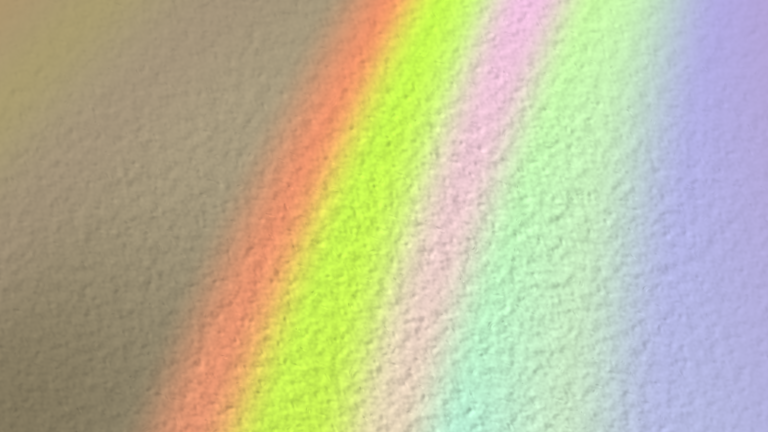
This texture is drawn by a Shadertoy shader. Its source:

```glsl
// Soft rainbow light falling diagonally across a rough plaster wall.
#define BOW 0.011
#define GRAIN_SCALE 46.0
#define CRUMB_SCALE 36.0
#define CRUMB_HEIGHT 0.30
#define RELIEF 0.27
#define RELIEF_STEP 0.0048
#define SHADOW_GAIN 1.5
#define FINE_GRAIN 0.07

float hash(vec2 p) {
    vec3 q = fract(vec3(p.xyx) * 0.1031);
    q += dot(q, q.yzx + 33.33);
    return fract((q.x + q.y) * q.z);
}

float valueNoise(vec2 p) {
    vec2 cell = floor(p), f = fract(p);
    f = f * f * (3.0 - 2.0 * f);
    float low = mix(hash(cell), hash(cell + vec2(1, 0)), f.x);
    float high = mix(hash(cell + vec2(0, 1)), hash(cell + vec2(1, 1)), f.x);
    return mix(low, high, f.y);
}

// Irregular raised crumbs, one jittered candidate per cell
float crumbs(vec2 p) {
    p *= CRUMB_SCALE;
    p += 0.5 * vec2(valueNoise(p * 1.7), valueNoise(p * 1.7 + 41.0));
    vec2 cell = floor(p);
    float height = 0.0;
    for (int j = -1; j <= 1; j++)
    for (int i = -1; i <= 1; i++) {
        vec2 id = cell + vec2(i, j);
        vec2 centre = id + vec2(hash(id + 5.1), hash(id + 71.7));
        float size = mix(0.2, 0.5, hash(id + 31.9));
        float lump = 1.0 - smoothstep(0.0, size, length(p - centre));
        height = max(height, lump * hash(id + 113.0));
    }
    return height;
}

// Height of the plaster: broad lumps, small grains and crumbs
float plaster(vec2 p) {
    float height = CRUMB_HEIGHT * crumbs(p), amplitude = 0.4;
    p *= GRAIN_SCALE;
    for (int i = 0; i < 3; i++) {
        height += amplitude * valueNoise(p);
        p = mat2(1.6, 1.1, -1.1, 1.6) * p + 17.3;
        amplitude *= 0.55;
    }
    return height;
}

// Blends to the next colour across a slanted edge with its own ends
void band(inout vec3 colour, vec2 uv, float bottomX, float topX, float blur,
          vec3 bottomColour, vec3 topColour) {
    float edge = mix(bottomX, topX, uv.y) - 4.0 * BOW * uv.y * (1.0 - uv.y);
    float amount = smoothstep(edge - blur, edge + blur, uv.x);
    colour = mix(colour, mix(bottomColour, topColour, uv.y), amount);
}

// Shaded wall with a faint second rainbow in its upper left corner
vec3 shadedWall(vec2 uv) {
    vec3 wall = mix(vec3(0.50, 0.46, 0.36), vec3(0.64, 0.59, 0.48), smoothstep(0.0, 0.8, uv.y));
    wall += 0.06 * smoothstep(0.0, 0.3, uv.x) * (1.0 - uv.y);
    float diagonal = uv.x * 1.9 + (1.0 - uv.y);
    float mauve = exp(-pow((diagonal - 0.55) / 0.18, 2.0));
    float olive = exp(-pow((diagonal - 0.24) / 0.15, 2.0));
    float ochre = exp(-pow(diagonal / 0.14, 2.0));
    wall = mix(wall, vec3(0.63, 0.56, 0.47), 0.55 * mauve);
    wall = mix(wall, vec3(0.66, 0.61, 0.41), 0.70 * olive);
    return mix(wall, vec3(0.68, 0.58, 0.41), 0.70 * ochre);
}

vec3 rainbow(vec2 uv) {
    vec3 c = shadedWall(uv);
    // Red, gold and lime
    band(c, uv, 0.200, 0.466, 0.050, vec3(0.88, 0.58, 0.44), vec3(0.94, 0.57, 0.41));
    band(c, uv, 0.287, 0.528, 0.033, vec3(0.90, 0.75, 0.40), vec3(0.97, 0.79, 0.38));
    band(c, uv, 0.318, 0.545, 0.033, vec3(0.77, 0.92, 0.32), vec3(0.77, 0.97, 0.31));
    // Pale rim and pink
    band(c, uv, 0.448, 0.617, 0.045, vec3(0.87, 0.86, 0.62), vec3(0.82, 0.95, 0.66));
    band(c, uv, 0.480, 0.645, 0.036, vec3(0.88, 0.82, 0.71), vec3(0.93, 0.75, 0.87));
    // Mint and sage
    band(c, uv, 0.555, 0.738, 0.042, vec3(0.71, 0.91, 0.81), vec3(0.78, 0.98, 0.61));
    band(c, uv, 0.670, 0.800, 0.075, vec3(0.77, 0.88, 0.76), vec3(0.77, 0.93, 0.71));
    // Lavender and mauve
    band(c, uv, 0.795, 0.878, 0.070, vec3(0.70, 0.72, 0.87), vec3(0.68, 0.67, 0.90));
    band(c, uv, 0.980, 0.965, 0.100, vec3(0.68, 0.67, 0.85), vec3(0.70, 0.63, 0.82));
    return c;
}

void mainImage(out vec4 fragColor, in vec2 fragCoord) {
    vec2 uv = fragCoord / iResolution.xy;
    vec2 p = fragCoord / iResolution.y;

    // Texture is crisp in the middle and softens toward both sides
    float focus = smoothstep(-0.25, 0.45, uv.x + 0.35 * (1.0 - uv.y))
                * (1.0 - 0.65 * smoothstep(0.68, 1.0, uv.x))
                * mix(1.0, 0.6, smoothstep(0.45, 1.0, uv.y));
    float inLight = mix(0.7, 1.0, smoothstep(0.22, 0.42, uv.x - 0.27 * uv.y + 0.1));

    // Relief is lit from the upper left, with shadows deeper than highlights
    vec2 toLight = RELIEF_STEP * normalize(vec2(-1.0, 0.8));
    float slope = plaster(p - toLight) - plaster(p + toLight);
    slope = -slope;
    slope *= slope < 0.0 ? SHADOW_GAIN : 1.0;
    float grain = valueNoise(p * 135.0) - 0.5;
    float light = 1.015 + focus * inLight * (RELIEF * slope + FINE_GRAIN * grain);

    fragColor = vec4(clamp(rainbow(uv) * light, 0.0, 1.0), 1.0);
}
```
